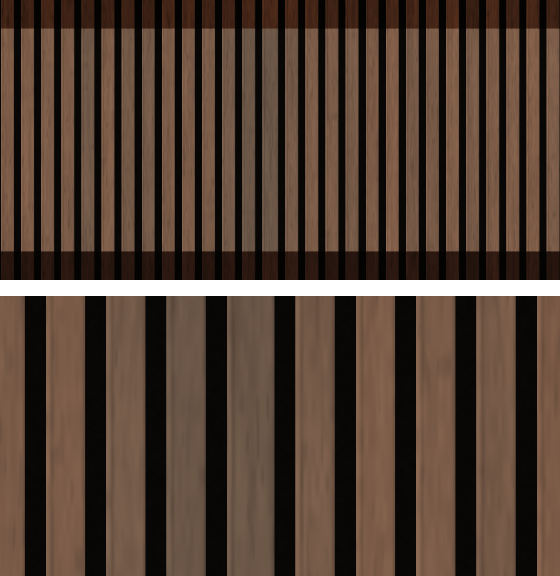
Top: the whole. Bottom: its middle third, enlarged.
Give the GLSL for this texture, as a WebGL 1 fragment shader.

```glsl
precision highp float;
// Vertical walnut slats over a black backing, with dark stained bands at top and bottom.

uniform vec2 u_resolution;

#define PITCH 0.0359        // slat spacing, fraction of canvas width
#define SLAT_WIDTH 0.655    // slat share of one pitch
#define LEFT_MARGIN 0.0015
#define WIDE_SLAT 13.0      // index of the one broader slat
#define WIDE_EXTRA 0.0050   // its additional width
#define BAND_HEIGHT 0.102   // stained band height
#define GRAIN_AMOUNT 0.15
#define TINT_VARIATION 0.75

const vec3 WARM_WOOD = vec3(0.510, 0.370, 0.285);
const vec3 GREY_WOOD = vec3(0.420, 0.338, 0.278);
const vec3 TOP_STAIN = vec3(0.255, 0.140, 0.086);
const vec3 BOTTOM_STAIN = vec3(0.165, 0.092, 0.062);
const vec3 BACKING = vec3(0.034, 0.027, 0.020);

float hash(vec2 p) {
  return fract(sin(dot(p, vec2(127.1, 311.7))) * 43758.5453);
}

float noise(vec2 p) {
  vec2 i = floor(p);
  vec2 f = fract(p);
  f = f * f * (3.0 - 2.0 * f);
  return mix(mix(hash(i), hash(i + vec2(1.0, 0.0)), f.x),
             mix(hash(i + vec2(0.0, 1.0)), hash(i + vec2(1.0, 1.0)), f.x), f.y);
}

// Long fibres plus short pores, centred on zero.
float woodGrain(vec2 uv, float seed) {
  vec2 p = uv + vec2(0.0, seed * 7.0);
  p.x += 0.004 * (noise(vec2(seed * 50.0, p.y * 5.0)) - 0.5);
  float fibres = noise(p * vec2(190.0, 5.0)) - 0.5;
  float fine = noise(p * vec2(420.0, 34.0)) - 0.5;
  float pores = smoothstep(0.68, 0.95, noise(p * vec2(330.0, 24.0)));
  return 0.65 * fibres + 0.6 * fine - 0.5 * pores;
}

void main() {
  vec2 uv = gl_FragCoord.xy / u_resolution;
  vec2 pixel = 1.0 / u_resolution;

  // Slat index and local position; the broad slat is stretched at its middle.
  float x = uv.x - LEFT_MARGIN;
  float stretchStart = (WIDE_SLAT + 0.5 * SLAT_WIDTH) * PITCH;
  x -= clamp(x - stretchStart, 0.0, WIDE_EXTRA);
  float index = floor(x / PITCH);
  float local = fract(x / PITCH);
  float seed = hash(vec2(index, 3.7));

  // Signed distance inside the slat, in pitches.
  float inside = 0.5 * SLAT_WIDTH - abs(local - 0.5 * SLAT_WIDTH);
  float soft = pixel.x / PITCH;
  float slat = smoothstep(-0.6 * soft, 0.6 * soft, inside);

  // Each slat has its own tint, greyest around the broad one.
  float nearWide = (index - WIDE_SLAT + 0.5) / 1.3;
  float grey = TINT_VARIATION * seed + 0.7 * exp(-nearWide * nearWide);
  grey += 0.12 * (1.0 - smoothstep(0.3, 0.6, uv.x)) - 0.08;
  vec3 wood = mix(WARM_WOOD, GREY_WOOD, clamp(grey, 0.0, 1.0));

  // Stained bands, each slat taking the stain a little differently.
  float top = smoothstep(-0.7, 0.7, (uv.y - 1.0 + BAND_HEIGHT) / pixel.y);
  float bottom = smoothstep(-0.7, 0.7, (BAND_HEIGHT - uv.y) / pixel.y);
  float band = max(top, bottom);
  float stainDepth = 0.84 + 0.32 * hash(vec2(index, 9.1));
  wood = mix(wood, TOP_STAIN * stainDepth, top);
  wood = mix(wood, BOTTOM_STAIN * stainDepth, bottom);

  // Grain, slow lengthwise fading and pale worn edges.
  float grain = woodGrain(uv, seed);
  float fade = noise(vec2(index * 5.3, uv.y * 3.0)) - 0.5;
  wood *= 1.0 + GRAIN_AMOUNT * (1.0 + band) * grain + 0.07 * fade;
  float leftEdge = 1.0 - smoothstep(0.03, 0.09, local);
  float groove = exp(-pow((local - 0.11) / 0.03, 2.0));
  float rightEdge = smoothstep(SLAT_WIDTH - 0.07, SLAT_WIDTH, local);
  wood *= 1.0 + 0.10 * leftEdge - 0.10 * groove - 0.16 * rightEdge;

  // Felt backing, darker inside the bands.
  float felt = 0.85 + 0.3 * noise(uv * vec2(400.0, 200.0));
  vec3 backing = BACKING * felt * (1.0 - 0.6 * band);

  gl_FragColor = vec4(mix(backing, wood, slat), 1.0);
}
```
